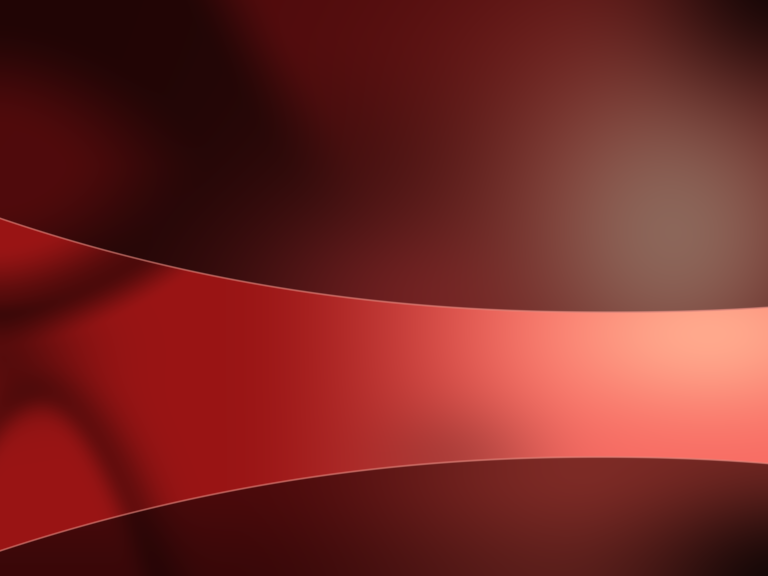
Give the GLSL for this background, as a WebGL 1 fragment shader.

```glsl
precision highp float;
// Glowing red ribbon sweeping between dark panels with soft folds and a warm light.
uniform vec2 u_resolution;

// Palette
const vec3 SHADOW  = vec3(0.13, 0.02, 0.02);
const vec3 WINE    = vec3(0.31, 0.04, 0.045);
const vec3 ROSE    = vec3(0.45, 0.12, 0.13);
const vec3 BRICK   = vec3(0.50, 0.17, 0.15);
const vec3 TAUPE   = vec3(0.55, 0.40, 0.35);
const vec3 CRIMSON = vec3(0.60, 0.08, 0.08);
const vec3 CORAL   = vec3(0.97, 0.41, 0.38);
const vec3 PEACH   = vec3(1.00, 0.66, 0.55);
const vec3 SHEEN   = vec3(0.92, 0.56, 0.52);

// Ribbon edges: apex position, rise at the left side, curve power
const vec2 TOP_APEX = vec2(1.059, 0.458);
const vec2 BOTTOM_APEX = vec2(1.042, 0.2066);
const float EDGE_RISE = 0.163;
const float TOP_POWER = 2.2;
const float BOTTOM_POWER = 2.1;
const float SHEEN_WIDTH = 0.0013;

// Folds at the left
const vec2 LOBE_CENTER = vec2(0.0, 0.7135);
const vec2 LOBE_RADII = vec2(0.373, 0.252);
const float LOBE_POWER = 1.6;
const vec2 ARC_APEX = vec2(0.069, 0.318);
const float ARC_BEND = 7.4;
const vec2 CREASE_START = vec2(0.3125, 1.0);
const vec2 CREASE_NORMAL = vec2(0.869, 0.494);

// Soft elliptical spot
float glow(vec2 p, vec2 center, vec2 radii) {
  vec2 q = (p - center) / radii;
  return exp(-dot(q, q));
}

// Height offset of a ribbon edge away from its apex
float sweep(float x, float apex, float power) {
  return EDGE_RISE * pow(abs(x - apex) / apex, power);
}

// Pointed lobe: 1.0 on its outline
float lobeRadius(vec2 p) {
  vec2 q = pow(abs(p - LOBE_CENTER) / LOBE_RADII, vec2(LOBE_POWER));
  return pow(q.x + q.y, 1.0 / LOBE_POWER);
}

// Approximate signed distance to the lower fold, positive inside
float arcDistance(vec2 p) {
  float dx = p.x - ARC_APEX.x;
  float slope = 2.0 * ARC_BEND * dx;
  return (ARC_APEX.y - ARC_BEND * dx * dx - p.y) / sqrt(1.0 + slope * slope);
}

// Darkness beside the lower fold, wider on the outside
float arcShadow(vec2 p) {
  float d = arcDistance(p);
  float width = d > 0.0 ? 0.035 : 0.045;
  return exp(-d * d / (width * width));
}

vec3 upperPanel(vec2 p, float lobe) {
  vec3 col = mix(SHADOW, WINE, 1.0 - smoothstep(0.25, 1.0, lobe));
  float crease = dot(p - CREASE_START, CREASE_NORMAL);
  float lit = smoothstep(0.0, 0.14, crease) * smoothstep(0.55, 0.95, p.y);
  col = mix(col, WINE, lit);
  col = mix(col, ROSE, 0.9 * glow(p, vec2(0.76, 0.47), vec2(0.34, 0.19)));
  col = mix(col, BRICK, glow(p, vec2(1.14, 0.66), vec2(0.40, 0.42)));
  col = mix(col, TAUPE, glow(p, vec2(1.17, 0.60), vec2(0.24, 0.26)));
  return col * (1.0 - 0.78 * glow(p, vec2(1.36, 1.04), vec2(0.22, 0.20)));
}

vec3 lowerPanel(vec2 p) {
  vec3 col = mix(WINE * 0.95, BRICK, smoothstep(0.40, 1.05, p.x));
  col *= mix(0.75, 1.0, smoothstep(-0.02, 0.18, p.y));
  col *= 1.0 - 0.8 * glow(p, vec2(1.37, -0.02), vec2(0.24, 0.17));
  return col * (1.0 - 0.3 * arcShadow(p));
}

vec3 ribbon(vec2 p, float lobe) {
  vec3 col = mix(CRIMSON, CORAL, smoothstep(0.38, 1.04, p.x));
  col *= 1.0 - 0.2 * glow(p, vec2(0.80, 0.20), vec2(0.16, 0.10));
  col = mix(col, PEACH, glow(p, vec2(1.23, 0.42), vec2(0.28, 0.14)));
  // Lobe tip, hollow below it, and lower fold
  float tip = smoothstep(0.55, 1.0, lobe) * (1.0 - smoothstep(1.0, 1.28, lobe));
  float hollow = glow(p, vec2(0.0, 0.39), vec2(0.13, 0.09)) * smoothstep(0.9, 1.05, lobe);
  col *= 1.0 - 0.5 * tip;
  col *= 1.0 - 0.42 * hollow;
  return col * (1.0 - 0.35 * arcShadow(p));
}

void main() {
  vec2 p = gl_FragCoord.xy / u_resolution.y;
  p.x *= 4.0 * u_resolution.y / (3.0 * u_resolution.x);
  float pixel = 1.0 / u_resolution.y;
  float lobe = lobeRadius(p);

  // Vertical distances to the two ribbon edges
  float top = p.y - TOP_APEX.y - sweep(p.x, TOP_APEX.x, TOP_POWER);
  float bottom = p.y - BOTTOM_APEX.y + sweep(p.x, BOTTOM_APEX.x, BOTTOM_POWER);

  vec3 col = mix(lowerPanel(p), ribbon(p, lobe), smoothstep(-pixel, pixel, bottom));
  col = mix(col, upperPanel(p, lobe), smoothstep(-pixel, pixel, top));

  // Thin bright rim
  float edge = min(abs(top), abs(bottom));
  float rim = 1.0 - smoothstep(0.0, SHEEN_WIDTH + pixel, edge);
  col = mix(col, SHEEN, 0.6 * rim);

  gl_FragColor = vec4(col, 1.0);
}
```
